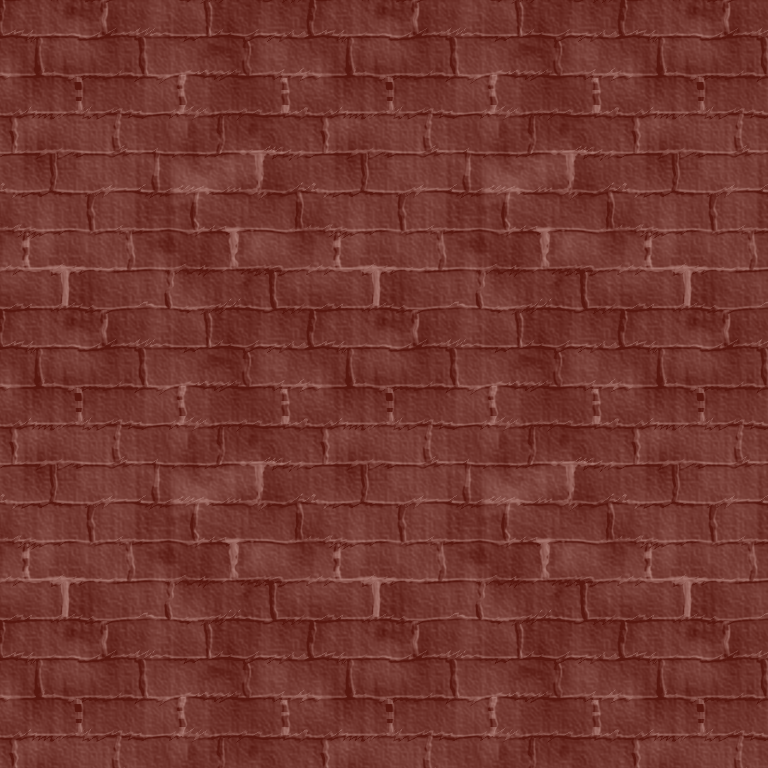
Write a WebGL 1 fragment shader that draws this texture.

```glsl
precision highp float;
uniform vec2 u_resolution;

float hash(vec2 p) {
  return fract(sin(dot(p, vec2(12.9898, 78.233))) * 43758.5453);
}

// Value noise that repeats with the 8 x 8 wall tile
float noise(vec2 g, vec2 freq) {
  vec2 p = g * freq, period = 8.0 * freq;
  vec2 i = floor(p), f = fract(p);
  f = f * f * (3.0 - 2.0 * f);
  vec2 a = mod(i, period), b = mod(i + 1.0, period);
  return mix(mix(hash(a), hash(vec2(b.x, a.y)), f.x),
             mix(hash(vec2(a.x, b.y)), hash(b), f.x), f.y);
}

// Brick space: x counts bricks, y counts rows; each row shifts by 3/8 brick
vec2 brickSpace(vec2 g) {
  g += 0.09 * vec2(noise(g, vec2(3.0)), noise(g + 3.7, vec2(2.0, 1.0))) - 0.045;
  return vec2((g.x - floor(g.y)) * 0.375, g.y);
}

// Distance to the upright and level joints; each side frays on its own
vec2 jointDistance(vec2 g) {
  vec2 f = fract(brickSpace(g));
  vec2 d = (0.5 - abs(f - 0.5)) * vec2(2.6667, 1.0);
  vec2 side = step(0.5, f);
  float hair = noise(vec2(g.x + g.y, g.y) + 2.7 * side.y, vec2(13.0, 2.0));
  float worn = smoothstep(0.2, 0.8, noise(g + 1.9 * side.y, vec2(2.0, 1.0)));
  d.y -= 0.2 * hair * hair * hair * worn - 0.01;
  d.x -= 0.07 * noise(g + 4.3 * side.x, vec2(2.0, 7.0)) - 0.01;
  return d;
}

float height(vec2 g) {
  vec2 d = jointDistance(g);
  float grain = noise(g, vec2(16.0)) + 0.7 * noise(g + 1.3, vec2(9.0));
  return 0.8 * smoothstep(0.0, 0.07, min(d.x, d.y)) + 0.3 * grain;
}

vec2 wrapped(vec2 d) {
  return mod(d + 4.0, 8.0) - 4.0;
}

// T-shaped mortar smear: a bar along the row and a tapering stem below
float smear(vec2 g, vec2 top, float reach) {
  vec2 d = wrapped(g - top);
  float rough = 0.09 * (noise(g, vec2(8.0)) - 0.5);
  float bar = abs(d.y + 0.02) - 0.09 * (1.0 - abs(d.x) / reach);
  float stem = max(abs(d.x) - 0.12 + 0.08 * d.y, abs(d.y - 0.42) - 0.46);
  return 1.0 - smoothstep(-0.03, 0.03, min(bar, stem) + rough);
}

float glow(vec2 g, vec2 center, vec2 size) {
  vec2 d = wrapped(g - center) / size;
  return exp(-dot(d, d) * dot(d, d));
}

void main() {
  vec2 uv = gl_FragCoord.xy / u_resolution;
  vec2 g = vec2(uv.x, 1.0 - uv.y) * 19.75 + vec2(0.0, 0.05);
  vec2 b = brickSpace(g);
  float row = mod(floor(b.y), 8.0);
  vec2 brick = vec2(mod(floor(b.x), 3.0), row);

  // Brick tone, weathering and upright streaks
  float tone = 0.03 * (hash(brick + 5.0) - 0.5) - 0.004;
  tone += 0.1 * (noise(g, vec2(1.0)) - 0.5);
  tone += 0.05 * (noise(g + 2.1, vec2(3.0, 2.0)) - 0.5);
  tone += 0.055 * (noise(g, vec2(9.0, 0.5)) - 0.5);
  tone += 0.065 * glow(g, vec2(5.4, 4.5), vec2(1.3, 0.45));
  tone += 0.065 * glow(g, vec2(6.7, 6.45), vec2(0.8, 0.45));

  // Scattered dark stains
  for (int i = 0; i < 11; i++) {
    float n = float(i);
    vec2 center = 8.0 * vec2(hash(vec2(n, 3.0)), fract(n * 0.375 + 0.06));
    vec2 size = vec2(0.16 + 0.3 * hash(vec2(n, 8.0)), 0.22);
    tone -= 0.06 * glow(g + 0.2 * noise(g, vec2(4.0)), center, size);
  }

  // Relief lit from the lower left
  float relief = height(g) - height(g + vec2(-0.035, 0.04));
  tone += relief * (relief > 0.0 ? 0.23 : 0.17);

  // Joints: some dark, some pale, one row with stepped mortar dots
  vec2 d = jointDistance(g);
  float level = 1.0 - smoothstep(0.0, 0.06, d.y);
  float upright = 1.0 - smoothstep(0.02, 0.08, d.x);
  float kind = hash(vec2(mod(floor(b.x + 0.5), 3.0), row) + 11.0);
  float chips = smoothstep(0.4, 0.7, noise(g, vec2(4.0, 6.0)));
  float dots = smoothstep(0.4, 0.6, noise(g + 0.4, vec2(1.0, 10.0)));
  float pale = row == 2.0 ? dots * 0.2 : chips * 0.2 * kind;
  tone += upright * (pale - 0.075 * (1.0 - 0.75 * kind));
  float crust = smoothstep(0.4, 0.75, noise(g + 5.3, vec2(2.0, 1.0)));
  tone += level * (0.17 * crust * (0.35 + 0.65 * chips) - 0.03);

  // Shade that gathers beneath the level joints
  tone -= 0.04 * (1.0 - smoothstep(0.02, 0.2, fract(b.y))) * noise(g, vec2(3.0, 1.0));

  // Thick mortar smears
  float mortar = max(smear(g, vec2(6.66, 4.0), 0.6),
                 max(smear(g, vec2(1.68, 7.0), 1.2), smear(g, vec2(6.0, 6.0), 0.4)));
  tone = mix(tone, 0.19 + 0.1 * relief, 0.9 * mortar);

  tone = clamp(tone, -0.13, 0.25);
  gl_FragColor = vec4(vec3(0.45, 0.22, 0.19) + tone * vec3(0.85, 1.0, 1.0), 1.0);
}
```
